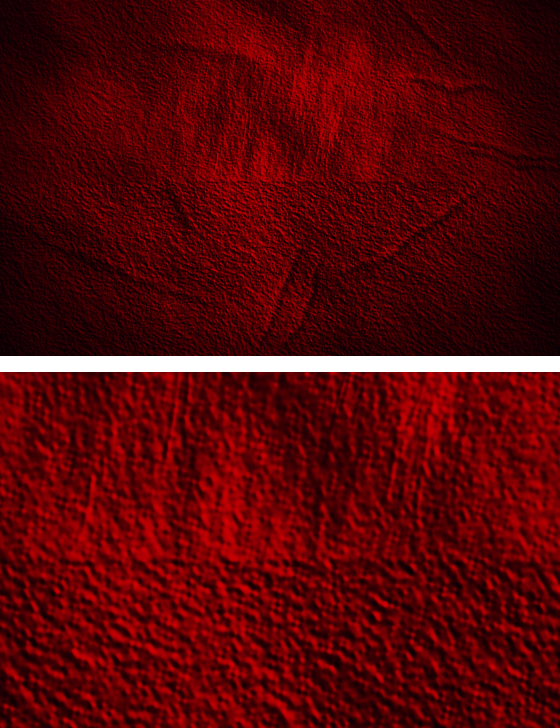
Top, the full canvas; bottom, a detail of the centre.
This texture is drawn by a WebGL 1 fragment shader. Its source:

```glsl
precision highp float;
uniform vec2 u_resolution;

float hash(vec2 p) {
  vec3 q = fract(p.xyx * vec3(0.1031, 0.1030, 0.0973));
  q += dot(q, q.yzx + 33.33);
  return fract((q.x + q.y) * q.z);
}

float noise(vec2 p) {
  vec2 cell = floor(p), f = fract(p);
  f = f * f * (3.0 - 2.0 * f);
  float low = mix(hash(cell), hash(cell + vec2(1.0, 0.0)), f.x);
  float high = mix(hash(cell + vec2(0.0, 1.0)), hash(cell + 1.0), f.x);
  return mix(low, high, f.y);
}

float fbm(vec2 p) {
  float sum = 0.0, amp = 0.5;
  for (int i = 0; i < 4; i++) {
    sum += amp * noise(p);
    p = mat2(1.6, 1.2, -1.2, 1.6) * p + 17.3;
    amp *= 0.5;
  }
  return sum / 0.9375;
}

// Coordinates along and across a direction
vec2 turn(vec2 p, float angle) {
  float c = cos(angle), s = sin(angle);
  return vec2(c * p.x + s * p.y, c * p.y - s * p.x);
}

// Thin wrinkles stretched along a direction
float wrinkles(vec2 p, float angle, float density, float stretch) {
  vec2 q = turn(p, angle) * density / vec2(stretch, 1.0);
  float ridge = 1.0 - abs(4.0 * noise(q + 40.0) + 2.0 * noise(q * 2.1) - 3.0);
  return smoothstep(0.3, 1.0, ridge);
}

// Sparse hairline creases, broken up along their length
float hairlines(vec2 p, float angle) {
  vec2 q = turn(p, angle) * vec2(4.5, 15.0);
  float level = noise(q + 5.0) + 0.3 * noise(q * 3.1) - 0.65;
  return smoothstep(0.07, 0.0, abs(level)) * smoothstep(0.4, 0.7, noise(p * 13.0 + 60.0));
}

// 1 where the hide is pulled into upright wrinkles
float uprightArea(vec2 p) {
  vec2 q = (p - vec2(0.80, 0.68)) / vec2(0.40, 0.26);
  return exp(-dot(q, q)) * smoothstep(0.485, 0.495, p.y);
}

// Pebbled grain plus wrinkles, steeper towards the left
float height(vec2 p) {
  vec2 bent = p + 0.04 * vec2(noise(p * 7.0), noise(p * 7.0 + 31.0));
  float upright = uprightArea(p);
  float slanted = noise(turn(bent, -0.55) * vec2(95.0, 155.0));
  float grain = mix(slanted, noise(turn(bent, 1.4) * vec2(90.0, 175.0)), upright);
  grain += 0.8 * noise(turn(p, 0.5) * vec2(235.0, 210.0) + 9.0);
  float steep = wrinkles(bent, -1.1, 22.0, 4.0);
  float shallow = wrinkles(bent, -0.5, 24.0, 3.5);
  float lines = mix(steep, shallow, smoothstep(0.3, 0.7, p.x));
  lines = mix(lines, wrinkles(bent, 1.4, 30.0, 5.0), upright);
  return 0.5 * grain + 0.2 * lines;
}

// Bowed fold: dark valley with a lit ridge on its left side
float fold(vec2 p, vec2 a, vec2 b, float width, float bow) {
  vec2 d = b - a;
  float t = dot(p - a, d) / dot(d, d);
  float side = (d.x * (p.y - a.y) - d.y * (p.x - a.x)) / length(d);
  side -= bow * 4.0 * t * (1.0 - t);
  side = (side + 0.05 * (fbm(p * 11.0) - 0.5)) / width;
  float ends = smoothstep(-0.1, 0.25, t) * smoothstep(1.1, 0.7, t);
  return ends * (0.7 * exp(-pow(abs(side - 1.7), 2.0)) - exp(-side * side));
}

float folds(vec2 p) {
  float sum = fold(p, vec2(0.06, 0.36), vec2(0.66, 0.12), 0.010, -0.02);
  sum += fold(p, vec2(0.92, 0.22), vec2(1.38, 0.50), 0.009, -0.035);
  sum += fold(p, vec2(0.73, 0.00), vec2(0.87, 0.32), 0.009, 0.01);
  sum += fold(p, vec2(0.79, 0.00), vec2(0.92, 0.30), 0.009, -0.02);
  sum += fold(p, vec2(1.12, 0.76), vec2(1.42, 0.73), 0.008, 0.005);
  sum += fold(p, vec2(1.20, 0.65), vec2(1.60, 0.55), 0.009, -0.02);
  sum += fold(p, vec2(1.25, 0.60), vec2(1.62, 0.53), 0.007, -0.02);
  sum += fold(p, vec2(1.08, 1.00), vec2(1.27, 0.80), 0.009, 0.02);
  sum += 0.6 * fold(p, vec2(0.42, 0.88), vec2(0.80, 0.77), 0.018, 0.01);
  sum += fold(p, vec2(0.46, 0.50), vec2(0.53, 0.32), 0.008, 0.0);
  return sum;
}

void main() {
  vec2 p = gl_FragCoord.xy / u_resolution.y;
  p.x *= 1.5706 * u_resolution.y / u_resolution.x;

  // Pool of light fading to dark corners
  vec2 q = (p - vec2(0.79, 0.58)) / vec2(0.68, 0.58);
  float red = 0.035 + 0.41 * exp(-pow(dot(q, q), 1.2));

  // Straight seam with a shaded lower panel
  float below = smoothstep(0.493, 0.487, p.y);
  float span = smoothstep(0.42, 0.55, p.x) * smoothstep(1.40, 1.15, p.x);
  float shade = -0.28 * below * span * smoothstep(0.15, 0.49, p.y);
  shade -= 0.4 * span * noise(p * 16.0) * exp(-pow(abs(p.y - 0.488) / 0.003, 2.0));

  // Relief lit from the side, hairlines, broad mottling and folds
  vec2 toLight = vec2(0.0032, 0.0026);
  shade += (height(p) - height(p + toLight)) * mix(2.4, 3.2, below);
  float upright = uprightArea(p);
  float angle = upright > 0.4 ? 1.4 : -0.65;
  shade += 0.45 * hairlines(p, angle) - 0.35 * hairlines(p + 1.5 * toLight, angle);
  shade += 1.3 * (fbm(turn(p, -0.7) * vec2(4.0, 8.0)) - 0.5);
  float streaks = fbm(turn(p, 1.42) * vec2(9.0, 48.0) + 70.0) - 0.5;
  shade += 1.6 * upright * streaks + 0.6 * folds(p);

  // Even highlights, soft shadows and a soft upper limit
  red *= shade > 0.0 ? 1.0 + 0.95 * shade : exp(shade);
  red = red < 0.55 ? red : 0.55 + 0.35 * (1.0 - exp((0.55 - red) / 0.35));
  gl_FragColor = vec4(red, 0.0, 0.01, 1.0);
}
```
